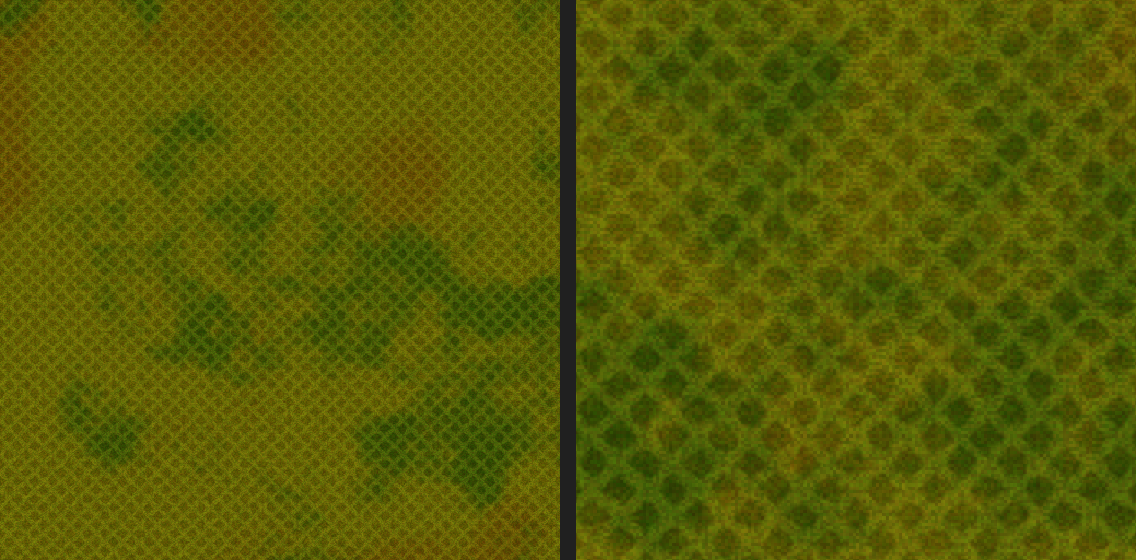
Left, the full canvas; right, a detail of the centre.
Write a WebGL 2 fragment shader that draws this texture.

```glsl
#version 300 es
precision highp float;
// Mossy olive cloth with a diagonal lattice, green blotches, rusty stains and fine grain.

uniform vec2 u_resolution;
out vec4 fragColor;

// Lattice
const float LATTICE_COUNT = 32.0;
const float THREAD_INNER = 0.26;
const float THREAD_OUTER = 0.42;
const float THREAD_FRAY = 0.16;

// Blotches and grain
const float MOSS_SCALE = 6.0;
const float RUST_SCALE = 4.0;
const float GRAIN_SCALE = 512.0;
const float GRAIN_LIGHT = 0.42;
const float GRAIN_TINT = 0.09;

// Each material has a colour for the cells and one for the threads
const vec3 OLIVE_CELL = vec3(0.365, 0.345, 0.010);
const vec3 OLIVE_THREAD = vec3(0.425, 0.425, 0.028);
const vec3 MOSS_CELL = vec3(0.195, 0.275, 0.010);
const vec3 MOSS_THREAD = vec3(0.285, 0.370, 0.030);
const vec3 RUST_CELL = vec3(0.370, 0.285, 0.008);
const vec3 RUST_THREAD = vec3(0.430, 0.370, 0.020);

float hash(vec2 p) {
    return fract(sin(dot(p, vec2(127.1, 311.7))) * 43758.5453);
}

float valueNoise(vec2 p) {
    vec2 cell = floor(p);
    vec2 f = fract(p);
    f = f * f * (3.0 - 2.0 * f);
    float low = mix(hash(cell), hash(cell + vec2(1.0, 0.0)), f.x);
    float high = mix(hash(cell + vec2(0.0, 1.0)), hash(cell + vec2(1.0, 1.0)), f.x);
    return mix(low, high, f.y);
}

float fbm(vec2 p, float gain) {
    float sum = 0.0;
    float weight = 1.0;
    float total = 0.0;
    for (int i = 0; i < 6; i++) {
        sum += weight * valueNoise(p);
        total += weight;
        weight *= gain;
        p = p * 2.0 + vec2(17.3, 9.1);
    }
    return sum / total;
}

// 0 inside the diamonds, 1 on the threads between them
float latticeThread(vec2 uv) {
    vec2 diagonal = vec2(uv.x + uv.y, uv.x - uv.y) * LATTICE_COUNT;
    vec2 offset = abs(fract(diagonal) - 0.5);
    float edge = mix(max(offset.x, offset.y), length(offset), 0.25);
    edge += THREAD_FRAY * (valueNoise(uv * 190.0) - 0.5);
    return smoothstep(THREAD_INNER, THREAD_OUTER, edge);
}

void main() {
    vec2 uv = gl_FragCoord.xy / u_resolution;
    float thread = latticeThread(uv);

    // Large stains with ragged edges
    float moss = smoothstep(0.49, 0.73, fbm(uv * MOSS_SCALE + 3.7, 0.66));
    float rust = smoothstep(0.50, 0.70, fbm(uv * RUST_SCALE + 41.2, 0.52));
    vec3 color = mix(OLIVE_CELL, OLIVE_THREAD, thread);
    color = mix(color, mix(RUST_CELL, RUST_THREAD, thread), rust);
    color = mix(color, mix(MOSS_CELL, MOSS_THREAD, thread), moss);

    // Fine grain in brightness and in the balance of red and green
    vec2 grainCell = floor(uv * GRAIN_SCALE);
    float speck = mix(hash(grainCell), valueNoise(uv * GRAIN_SCALE * 0.6), 0.4) - 0.5;
    float tint = hash(grainCell + 71.7) - 0.5;
    color *= 1.0 + GRAIN_LIGHT * speck;
    color += GRAIN_TINT * tint * vec3(0.6, -0.5, 0.1);

    fragColor = vec4(clamp(color, 0.0, 1.0), 1.0);
}
```
